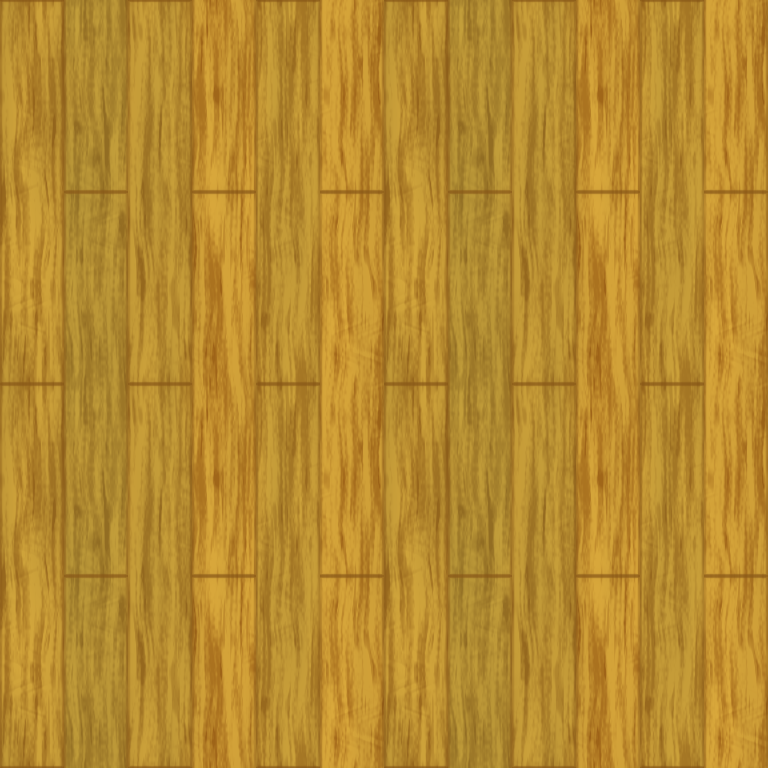
Reproduce this texture procedurally as a WebGL 2 fragment shader.

```glsl
#version 300 es
precision highp float;
// Golden wood floor: narrow upright boards with staggered butt joints and streaked grain.
uniform vec2 u_resolution;
out vec4 fragColor;

const float TILES = 2.0;           // identical blocks across and down
const float BOARDS = 6.0;          // boards across one block
const float SEAM_WIDTH = 0.0026;   // half widths, in canvas units
const float JOINT_WIDTH = 0.0024;
const float SEAM_DEPTH = 0.42;
const float JOINT_DEPTH = 0.65;
const float GRAIN_DEPTH = 0.78;
const float FLECK_DEPTH = 0.42;
const float CURL_DEPTH = 0.30;
const vec3 COOL_LIGHT = vec3(0.75, 0.61, 0.225);
const vec3 WARM_LIGHT = vec3(0.84, 0.645, 0.225);
const vec3 COOL_DARK = vec3(0.57, 0.43, 0.14);
const vec3 WARM_DARK = vec3(0.63, 0.39, 0.09);
const vec3 SEAM_COLOR = vec3(0.53, 0.34, 0.09);
const float WARMTH[6] = float[6](0.48, 0.05, 0.38, 0.90, 0.42, 0.88);

float hash(vec2 p) {
  return fract(sin(dot(p, vec2(127.1, 311.7))) * 43758.5453);
}

// Value noise that wraps along the length of a board.
float noise(vec2 p, vec2 cells, float seed) {
  p *= cells;
  vec2 i = floor(p), f = fract(p);
  f = f * f * (3.0 - 2.0 * f);
  vec2 rows = mod(vec2(i.y, i.y + 1.0), cells.y);
  float x = i.x + seed * 71.0;
  float low = mix(hash(vec2(x, rows.x)), hash(vec2(x + 1.0, rows.x)), f.x);
  float high = mix(hash(vec2(x, rows.y)), hash(vec2(x + 1.0, rows.y)), f.x);
  return mix(low, high, f.y);
}

// Soft line of the given half width around distance zero.
float line(float d, float halfWidth, float pixel) {
  float blur = max(pixel, halfWidth * 0.6);
  return 1.0 - smoothstep(halfWidth - blur, halfWidth + blur, abs(d));
}

// Amount of dark grain at a point on a board.
float grain(vec2 p, float seed) {
  vec2 q = p;
  q.x += 0.10 * (noise(p, vec2(3.0, 7.0), seed + 1.0) - 0.5);
  float broad = noise(q, vec2(11.0, 4.0), seed + 2.0);
  float fine = noise(q, vec2(27.0, 9.0), seed + 3.0);
  float pores = noise(p, vec2(48.0, 90.0), seed + 4.0);
  float streaks = smoothstep(0.28, 0.82, 0.46 * broad + 0.36 * fine + 0.18 * pores);

  // Thin dark flecks and patches of slanted curl.
  float flecks = smoothstep(0.70, 0.92, noise(q, vec2(19.0, 12.0), seed + 5.0));
  float patches = smoothstep(0.55, 0.85, noise(p, vec2(2.0, 5.0), seed + 6.0));
  vec2 slanted = vec2(p.x + 0.35 * sin(6.2831853 * 7.0 * p.y), p.y);
  float curl = noise(slanted, vec2(9.0, 30.0), seed + 7.0) - 0.4;
  return GRAIN_DEPTH * streaks + FLECK_DEPTH * flecks + CURL_DEPTH * patches * curl;
}

void main() {
  vec2 uv = gl_FragCoord.xy / u_resolution;
  float pixel = 1.0 / min(u_resolution.x, u_resolution.y);
  vec2 block = fract(uv * TILES);

  // Board coordinates; every second board is shifted by half its length.
  float column = block.x * BOARDS;
  float board = floor(column);
  vec2 p = vec2(fract(column), fract(block.y + 0.5 * mod(board, 2.0)));
  float seed = board * 9.0 + 3.0;

  // Wood tone, drifting slowly along and across each board.
  float warmth = WARMTH[int(board)] + 0.22 * (noise(p, vec2(2.0, 4.0), seed) - 0.5);
  float shade = 0.96 + 0.08 * noise(p, vec2(3.0, 3.0), seed + 8.0);
  vec3 light = mix(COOL_LIGHT, WARM_LIGHT, warmth);
  vec3 dark = mix(COOL_DARK, WARM_DARK, warmth);
  vec3 color = mix(light, dark, clamp(grain(p, seed), 0.0, 1.0)) * shade;

  // Seams between boards and joints at their ends.
  float seamDistance = min(p.x, 1.0 - p.x) / (BOARDS * TILES);
  float jointDistance = min(p.y, 1.0 - p.y) / TILES;
  float wear = 0.65 + 0.7 * noise(p, vec2(1.0, 24.0), seed + 8.5);
  float seam = SEAM_DEPTH * wear * line(seamDistance, SEAM_WIDTH, pixel);
  float joint = JOINT_DEPTH * line(jointDistance, JOINT_WIDTH, pixel);
  float edgeShade = 0.10 * exp(-seamDistance * 180.0) + 0.08 * exp(-jointDistance * 180.0);
  color = mix(color, SEAM_COLOR, clamp(max(seam, joint) + edgeShade, 0.0, 1.0));

  fragColor = vec4(color, 1.0);
}
```
